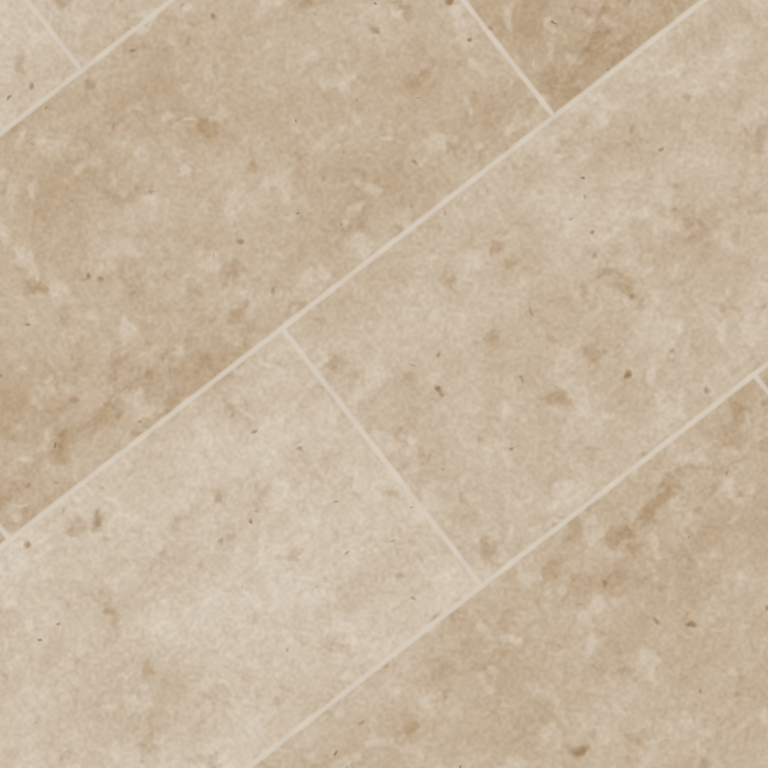
Reproduce this texture procedurally as a three.js fragment shader.

```glsl
// Diagonal running-bond floor of beige fossil limestone tiles with thin pale grout.
varying vec2 vUv;

// Layout, in canvas units
const vec2 TILE = vec2(0.8975, 0.425);
const vec2 FIRST_CORNER = vec2(0.1925, 0.227);
const float ANGLE = 0.6606;
const float ROW_SHIFT = 0.5;
const float GROUT_HALF = 0.0034;
const float EDGE_SOFT = 0.0022;

// Colours
const vec3 STONE_DARK = vec3(0.728, 0.642, 0.530);
const vec3 STONE_LIGHT = vec3(0.815, 0.757, 0.680);
const vec3 PALE = vec3(0.855, 0.810, 0.745);
const vec3 STAIN = vec3(0.600, 0.465, 0.315);
const vec3 FLECK = vec3(0.520, 0.380, 0.240);
const vec3 GROUT = vec3(0.842, 0.797, 0.740);

// Strength of the wear
const float CLOUD = 1.0;
const float PALE_AMOUNT = 0.48;
const float MOTTLE_AMOUNT = 0.36;
const float BAND_AMOUNT = 0.75;
const float GRAIN = 0.055;

vec3 hash3(vec2 p) {
  vec3 q = fract(p.xyx * vec3(0.1031, 0.1030, 0.0973));
  q += dot(q, q.yxz + 33.33);
  return fract((q.xxy + q.yzz) * q.zyx);
}

mat2 turn(float a) {
  float c = cos(a), s = sin(a);
  return mat2(c, -s, s, c);
}

float corner(vec2 cell, vec2 offset, vec2 f) {
  return dot(hash3(cell + offset).xy * 2.0 - 1.0, f - offset);
}

// Gradient noise, centred on zero
float noise(vec2 p) {
  vec2 i = floor(p), f = fract(p);
  vec2 w = f * f * f * (f * (f * 6.0 - 15.0) + 10.0);
  float low = mix(corner(i, vec2(0.0), f), corner(i, vec2(1.0, 0.0), f), w.x);
  float high = mix(corner(i, vec2(0.0, 1.0), f), corner(i, vec2(1.0), f), w.x);
  return mix(low, high, w.y);
}

float fbm(vec2 p) {
  float sum = 0.0, amp = 0.6;
  for (int i = 0; i < 4; i++) {
    sum += amp * noise(p);
    p = turn(0.6) * p * 2.1 + 17.3;
    amp *= 0.55;
  }
  return sum;
}

// Randomly turned marks in a jittered grid: arcs when curved is 1, spots when 0
float scatter(vec2 p, float share, float curved) {
  vec2 home = floor(p);
  float mask = 0.0;
  for (int y = -1; y <= 1; y++) {
    for (int x = -1; x <= 1; x++) {
      vec2 cell = home + vec2(float(x), float(y));
      vec3 place = hash3(cell + 5.7), kind = hash3(cell + 91.3);
      vec2 d = turn(6.2832 * place.z) * (p - cell - place.xy);
      float len = length(d), size = mix(0.1, 0.3, kind.x * kind.x);
      float taper = smoothstep(0.1, 0.95, d.x / max(len, 0.0001));
      float arc = taper * (1.0 - smoothstep(0.0, 0.045, abs(len - size)));
      float spot = 1.0 - smoothstep(0.2, 1.0, length(d * vec2(1.0, 1.0 + kind.z)) / size);
      mask = max(mask, step(kind.y, share) * mix(spot, arc, curved) * mix(0.3, 1.0, place.x));
    }
  }
  return mask;
}

void main() {
  // Tile index and position within the tile
  vec2 p = turn(ANGLE) * vUv;
  p = ANGLE > 0.0 ? vec2(dot(vUv, vec2(cos(ANGLE), sin(ANGLE))), dot(vUv, vec2(-sin(ANGLE), cos(ANGLE)))) : p;
  vec2 grid = (p - FIRST_CORNER) / TILE;
  float odd = mod(floor(grid.y), 2.0);
  grid.x -= odd * ROW_SHIFT;
  vec2 id = floor(grid), local = fract(grid);

  // Each tile is cut from another part of the stone
  vec2 q = p + id * vec2(7.31, 5.17) + 40.0;
  vec2 rough = q + 0.016 * vec2(fbm(q * 24.0), fbm(q * 24.0 + 31.0));

  // Tile tone and soft clouds, stretched along the tile
  float tone = fract(0.35 - 0.3 * id.x + 0.3 * odd);
  float clouds = fbm(q * vec2(5.0, 8.0)) + 0.45 * fbm(rough * 26.0 + 4.0);
  vec3 color = mix(STONE_DARK, STONE_LIGHT, 0.12 + 0.85 * tone + CLOUD * clouds);

  // Pale patches and brown mottling
  float patches = noise(rough * 22.0) + 0.8 * noise(rough * 50.0);
  color = mix(color, PALE, PALE_AMOUNT * smoothstep(0.12, 0.55, patches));
  color = mix(color, STAIN, MOTTLE_AMOUNT * smoothstep(0.12, 0.45, fbm(rough * 20.0 + 9.0)));

  // One broken brown band per tile
  vec2 center = fract(vec2(0.28, 0.14) - vec2(0.25, 0.36) * id.y);
  vec2 away = (local - center) / vec2(0.28, 0.13);
  float band = exp(-dot(away, away)) * smoothstep(-0.05, 0.35, fbm(rough * vec2(17.0, 26.0)));
  color = mix(color, STAIN, BAND_AMOUNT * (1.05 - tone) * band);

  // Fossil arcs and small flecks, broken by noise
  float broken = smoothstep(-0.35, 0.25, noise(q * 55.0));
  color = mix(color, PALE, 0.5 * broken * scatter(rough * 11.0 + 3.0, 0.55, 1.0));
  color = mix(color, FLECK, 0.65 * broken * scatter(rough * 4.6, 0.2, 1.0));
  color = mix(color, FLECK, 0.7 * broken * scatter(rough * 25.0, 0.22, 0.0));
  color += GRAIN * (noise(q * 150.0) + 0.7 * noise(q * 75.0));

  // Grout over the tile edges
  vec2 gap = (0.5 - abs(local - 0.5)) * TILE;
  float halfWidth = GROUT_HALF + 0.0012 * noise(p * 30.0);
  float joint = 1.0 - smoothstep(halfWidth - EDGE_SOFT, halfWidth + EDGE_SOFT, min(gap.x, gap.y));
  color = mix(color, GROUT + 0.04 * noise(p * 30.0), 0.9 * joint);

  gl_FragColor = vec4(color, 1.0);
}
```
